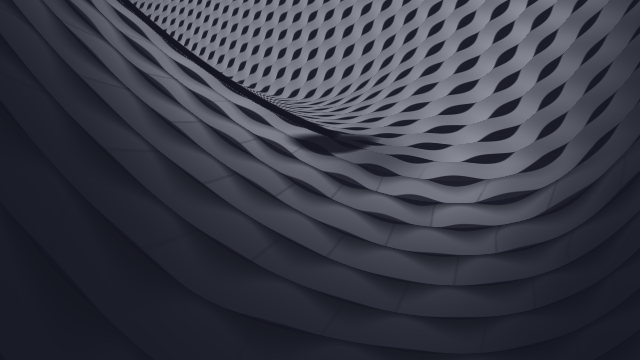
This pattern is drawn by a Shadertoy shader. Its source:

```glsl
// Woven metal ribbons sweeping around a dark fold, lit from the upper middle.
// A ribbon index field joins a parabolic outer wall with a fan of inner slats;
// staggered lens gaps, overlap shadows and light falloff are drawn on that field.

#define FOLD_POINT vec2(0.96, 0.618)
#define FAN_NORMAL vec2(0.77, -0.64)
#define FAN_DENSITY 25.0
#define FAN_SHIFT 8.5
#define JOIN_SOFTNESS 1.5
#define LENS_PITCH 0.125
#define LENS_SIZE 0.27
#define LIGHT_REACH 0.22
#define SHADOW_COLOR vec3(0.075, 0.08, 0.125)
#define DARK_COLOR vec3(0.098, 0.106, 0.153)
#define LIGHT_COLOR vec3(0.57, 0.58, 0.62)

const float TAU = 6.2831853;

float hash(vec2 cell) {
    return fract(sin(dot(cell, vec2(127.1, 311.7))) * 43758.5);
}

// Depth below the fold curve; negative above it.
float foldDepth(vec2 p) {
    return 1.363 - 1.25 * p.x + 0.475 * p.x * p.x - p.y;
}

// Ribbon number: whole values are the borders between ribbons.
float ribbonIndex(vec2 p, float depth, float fan) {
    float below = max(depth, 0.0);
    float widened = 1.5 * below / (1.0 + 1.25 * below);
    below = mix(widened, below, smoothstep(0.5, 1.2, p.x));
    float outer = (sqrt(0.00259 + 0.0148 * below) - 0.0509) / 0.0074;
    float inner = min(depth, 0.0) * 18.0 * (1.0 + exp((1.09 - p.x) * 8.6));
    float wall = outer + inner;
    float slats = FAN_DENSITY * log(max(1.0 + fan / 1.1, 0.02)) - FAN_SHIFT;
    float gap = wall - slats;
    return 0.5 * (wall + slats + sqrt(gap * gap + JOIN_SOFTNESS * JOIN_SOFTNESS));
}

// Position along a ribbon, counted in lens lengths.
float ribbonTravel(vec2 p, float depth, float fan) {
    float shortest = depth > 0.0 ? LENS_PITCH + 0.3 * depth : 0.06;
    float pitch = clamp(LENS_PITCH + 0.12 * fan, shortest, 0.32);
    return 0.8 * (p.x - FOLD_POINT.x + max(-depth, 0.0)) / pitch;
}

// Light falls away below the fold and toward the right side.
float lightLevel(vec2 p, float depth) {
    float below = exp(-max(depth, 0.0) / LIGHT_REACH);
    float right = smoothstep(1.36, 1.88, p.x + 0.3 * (0.77 - p.y));
    float left = mix(0.6, 1.0, smoothstep(0.05, 0.6, p.x));
    return below * (1.0 - 0.85 * right) * left;
}

void mainImage(out vec4 fragColor, in vec2 fragCoord) {
    vec2 p = fragCoord / iResolution.y;
    float depth = foldDepth(p);
    float fan = dot(p - FOLD_POINT, FAN_NORMAL);
    float index = ribbonIndex(p, depth, fan);
    float travel = ribbonTravel(p, depth, fan);
    float soft = clamp(0.7 * fwidth(index), 0.005, 0.5);
    float outside = smoothstep(-0.02, 0.12, depth);

    // Pointed lens gaps stagger by half a step on each border.
    float border = floor(index + 0.5);
    float across = index - border;
    float wave = cos(TAU * (travel + 0.5 * border));
    float fade = (1.0 - 0.85 * smoothstep(0.03, 0.3, depth))
               * (1.0 - 0.55 * smoothstep(1.4, 1.8, p.x));
    float lensHalf = LENS_SIZE * fade * (0.35 + 0.65 * wave);
    float lens = 1.0 - smoothstep(-soft, soft, abs(across) - lensHalf);

    // Each ribbon is shaded under the one above and bright at its lower lip.
    float row = floor(index);
    float v = index - row;
    float sway = 0.5 + 0.5 * cos(TAU * (travel + 0.5 * row));
    float overlap = smoothstep(-0.05, 0.2 + 0.6 * sway, v);
    overlap = mix(overlap, 0.5, smoothstep(1.0 - soft, 1.0, v));
    float shade = mix(0.86 + 0.14 * v, 0.35 + 0.8 * overlap, outside);
    float twist = 0.5 + 0.5 * sin(TAU * (travel + 0.5 * row));
    shade *= mix(0.88 + 0.14 * twist, 1.0, outside);
    shade *= mix(1.0, 0.8 + 0.25 * sway, smoothstep(1.1, 1.6, p.x));

    // Panels differ slightly in tone and meet in faint seams.
    float panel = travel * 0.8 + 0.5 * row + 0.15 * v;
    shade *= 0.94 + 0.12 * hash(vec2(floor(panel), row)) * outside;
    float seam = abs(fract(panel) - 0.5);
    shade *= 1.0 - 0.2 * outside * smoothstep(0.48, 0.495, seam);

    float level = lightLevel(p, depth) * shade;
    vec3 color = mix(DARK_COLOR, LIGHT_COLOR, clamp(level, 0.0, 1.0));
    color *= mix(1.0, 0.82 + 0.18 * overlap, outside);
    color = mix(color, SHADOW_COLOR, lens * mix(0.92, 0.75, outside));

    // Dark rim of the fold and the hollow where it closes.
    float rim = smoothstep(-0.026, -0.02, depth) * (1.0 - smoothstep(-0.003, 0.003, depth));
    rim *= 1.0 - smoothstep(0.92, 1.02, p.x);
    vec2 hollow = (p - vec2(0.93, 0.606)) / vec2(0.14, 0.032);
    hollow.y -= 0.5 * hollow.x * hollow.x - 0.2;
    float cavity = 1.0 - smoothstep(0.6, 1.1, length(hollow));
    vec2 trail = (p - vec2(1.04, 0.56)) / vec2(0.15, 0.08);
    float dusk = 0.45 * exp(-dot(trail, trail) * 1.5);
    color = mix(color, SHADOW_COLOR, max(max(rim, 0.9 * cavity), dusk));

    fragColor = vec4(color, 1.0);
}
```
